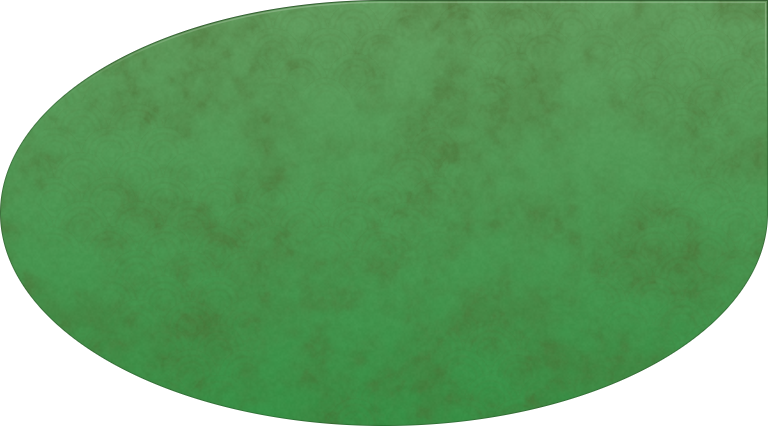
Write a Shadertoy shader that draws this texture.

```glsl
// Green leaf-shaped panel: three round corners, one square, mottled paper with faint wave scallops
#define TOP_GREEN vec3(0.385, 0.622, 0.376)
#define BOTTOM_GREEN vec3(0.212, 0.570, 0.276)
#define STAIN_BROWN vec3(0.30, 0.41, 0.19)
#define STAIN_AMOUNT 0.36
#define BLOTCH_SCALE 8.0
#define GRAIN_AMOUNT 0.016
#define SCALLOP_RADIUS 0.064
#define SCALLOP_ROW 0.058
#define RING_COUNT 4.0
#define RING_AMOUNT 0.085
#define RIM_WIDTH 0.0034

float hash(vec2 p) {
    vec3 h = fract(vec3(p.xyx) * 0.1031);
    h += dot(h, h.yzx + 33.33);
    return fract((h.x + h.y) * h.z);
}

float noise(vec2 p) {
    vec2 cell = floor(p), f = fract(p);
    f = f * f * (3.0 - 2.0 * f);
    float low = mix(hash(cell), hash(cell + vec2(1, 0)), f.x);
    float high = mix(hash(cell + vec2(0, 1)), hash(cell + vec2(1, 1)), f.x);
    return mix(low, high, f.y);
}

float fbm(vec2 p) {
    float sum = 0.0, weight = 0.5;
    for (int i = 0; i < 5; i++) {
        sum += weight * noise(p);
        p = mat2(1.6, 1.2, -1.2, 1.6) * p + 17.3;
        weight *= 0.55;
    }
    return sum / 1.055;
}

// Ellipse filling the canvas, with the upper right quadrant squared off
float panelDistance(vec2 p, vec2 radii) {
    if (p.x > 0.0 && p.y > 0.0) {
        vec2 d = p - radii;
        return max(d.x, d.y);
    }
    float k = length(p / radii);
    return k * (k - 1.0) / max(length(p / (radii * radii)), 1e-4);
}

// Overlapping discs, lower rows in front, each filled with concentric rings
float scallopRings(vec2 p) {
    float firstRow = floor((p.y - SCALLOP_RADIUS) / SCALLOP_ROW);
    for (int i = 0; i < 4; i++) {
        float row = firstRow + float(i);
        float x = p.x / (2.0 * SCALLOP_RADIUS) + 0.5 * mod(row, 2.0);
        vec2 offset = vec2((fract(x) - 0.5) * 2.0 * SCALLOP_RADIUS, p.y - row * SCALLOP_ROW);
        float r = length(offset) / SCALLOP_RADIUS;
        if (r < 1.0) {
            float wave = abs(fract(r * RING_COUNT) - 0.5) * 2.0;
            return smoothstep(0.35, 0.95, wave) * smoothstep(0.1, 0.4, r);
        }
    }
    return 0.0;
}

void mainImage(out vec4 fragColor, in vec2 fragCoord) {
    float pixel = 1.0 / iResolution.y;
    vec2 p = fragCoord * pixel;
    vec2 radii = 0.5 * iResolution.xy * pixel;
    float d = panelDistance(p - radii, radii);

    // Brown stains: broad clouds broken up by finer speckle
    float cloud = fbm(p * BLOTCH_SCALE);
    float speckle = fbm(p * BLOTCH_SCALE * 4.0 + 41.0);
    float stain = smoothstep(0.32, 0.82, cloud * 0.66 + speckle * 0.34);
    stain += 0.35 * smoothstep(0.52, 0.78, speckle) * smoothstep(0.42, 0.65, cloud);

    // Worn rings, visible only in patches
    float wear = smoothstep(0.3, 0.65, noise(p * 6.0 + 9.0));
    float rings = scallopRings(p + 0.006 * (noise(p * 20.0) - 0.5));
    float brown = STAIN_AMOUNT * stain + RING_AMOUNT * rings * wear;

    vec3 color = mix(BOTTOM_GREEN, TOP_GREEN, p.y);
    color = mix(color, STAIN_BROWN, brown);
    color += GRAIN_AMOUNT * (noise(p * 240.0) + noise(p * 110.0) - 1.0);

    // Thin dark rim, with a pale bevel just below the upper edge
    float upper = smoothstep(0.72, 1.0, p.y);
    float bevel = 1.0 - smoothstep(0.0, RIM_WIDTH, abs(d + 1.6 * RIM_WIDTH));
    float rim = smoothstep(-1.2 * RIM_WIDTH, 0.0, d);
    color = mix(color, vec3(0.72, 0.82, 0.70), 0.4 * bevel * upper);
    color = mix(color, vec3(0.12, 0.27, 0.12), rim * mix(0.45, 0.8, upper));

    float coverage = clamp(0.5 - d / pixel, 0.0, 1.0);
    fragColor = vec4(mix(vec3(1.0), color, coverage), 1.0);
}
```
